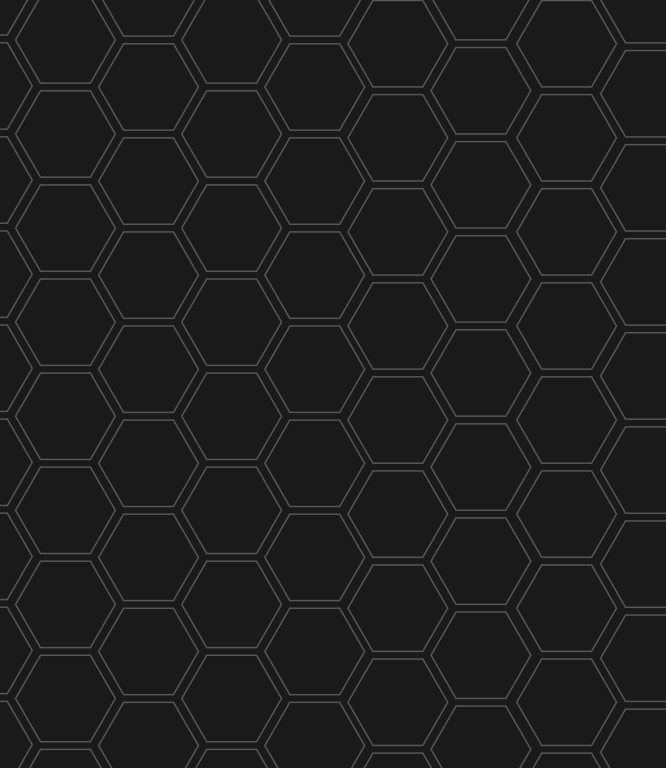
Reproduce this pattern procedurally as a Shadertoy shader.

```glsl
// Thin grey outlines of flat-topped hexagons on a charcoal ground.
// Hexagons stack in staggered columns; each column repeats vertically with mod,
// and a few columns slip slightly from the regular lattice. Unit: canvas height.

const vec3 GROUND = vec3(0.102);
const vec3 LINE = vec3(0.345);

const float ROW_PITCH = 0.1225;
const float COLUMN_PITCH = 0.1082;
const float APOTHEM = 0.05625;
const float LINE_WIDTH = 0.0019;
const vec2 FIRST_CENTER = vec2(-0.0230, 0.8255);

// Signed distance to a flat-topped regular hexagon
float hexagonDistance(vec2 p, float apothem) {
    p = abs(p);
    return max(p.y, dot(p, vec2(0.8660, 0.5))) - apothem;
}

// Small irregular offsets that build up from left to right
vec2 columnSlip(float column) {
    float x = 0.0034 * step(7.0, column) + 0.0010 * step(8.0, column);
    float y = 0.0013 * (1.0 - step(1.0, column))
            - 0.0049 * step(5.0, column)
            - 0.0039 * step(8.0, column);
    return vec2(x, y);
}

// Center of one hexagon in a column; even columns are raised half a row
vec2 columnCenter(float column) {
    float stagger = 0.5 * ROW_PITCH * (1.0 - mod(column, 2.0));
    return FIRST_CENTER + vec2(column * COLUMN_PITCH, stagger) + columnSlip(column);
}

// Distance to the nearest outline in a vertically repeating column
float columnOutline(vec2 p, vec2 center, float pitch, float apothem) {
    vec2 local = p - center;
    local.y = mod(local.y + 0.5 * pitch, pitch) - 0.5 * pitch;
    return abs(hexagonDistance(local, apothem));
}

// Box-filtered coverage of a stroke
float strokeCoverage(float distanceToLine, float width, float pixel) {
    float coverage = (0.5 * (width + pixel) - distanceToLine) / pixel;
    return clamp(coverage, 0.0, min(1.0, width / pixel));
}

void mainImage(out vec4 fragColor, in vec2 fragCoord) {
    float pixel = 1.0 / iResolution.y;
    vec2 p = fragCoord * pixel;

    // Nearest outline across all columns
    int columns = int(ceil(iResolution.x * pixel / COLUMN_PITCH)) + 1;
    float nearest = 1.0;
    for (int i = 0; i < columns; i++) {
        vec2 center = columnCenter(float(i));
        nearest = min(nearest, columnOutline(p, center, ROW_PITCH, APOTHEM));
    }

    float ink = strokeCoverage(nearest, LINE_WIDTH, pixel);
    fragColor = vec4(mix(GROUND, LINE, ink), 1.0);
}
```
